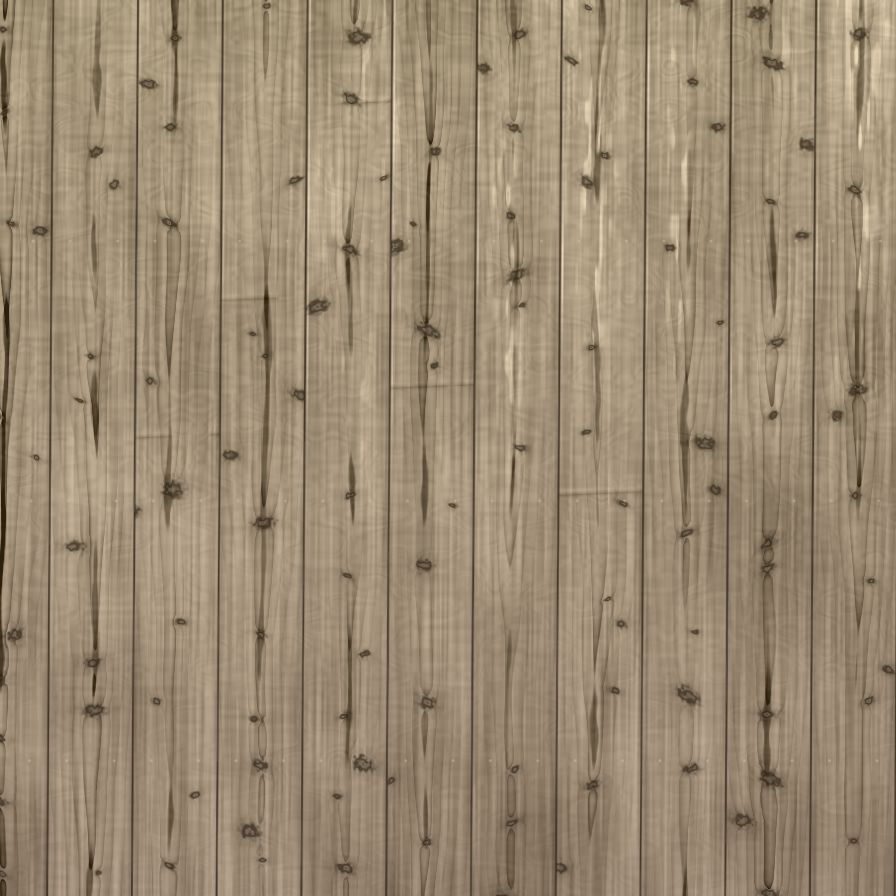
Write a Shadertoy shader that draws this texture.

```glsl
const float PITCH = 0.0946;        // board width
const float FIRST_SEAM = 0.056;    // x of the first seam at mid height
const float LEAN = 0.007;          // sideways drift of seams over the height
const float SEAM_WIDTH = 0.0008;   // half width of the gap
const float RINGS = 9.0;           // growth rings per board width
const float FLAME_RATE = 3.6;      // pointed arches per canvas height
const float KNOT_ROWS = 16.0;
const float KNOT_CHANCE = 0.68;
const float NAIL_SPACING = 0.29;
const float NAIL_OFFSET = 0.151;
const float BASE_TONE = 0.55;
const vec3 DARK_WOOD = vec3(0.38, 0.33, 0.25);
const vec3 PALE_WOOD = vec3(0.84, 0.78, 0.69);
const vec3 KNOT_COLOR = vec3(0.33, 0.29, 0.23);
const vec3 SEAM_COLOR = vec3(0.23, 0.18, 0.12);
const vec3 TOP_TINT = vec3(1.01, 1.0, 0.95);
const vec3 BOTTOM_TINT = vec3(1.0, 0.965, 0.97);

float hash(vec2 p) {
    vec3 q = fract(p.xyx * 0.1031);
    q += dot(q, q.yzx + 33.33);
    return fract((q.x + q.y) * q.z);
}

float noise(vec2 p) {
    vec2 i = floor(p), f = fract(p);
    f = f * f * (3.0 - 2.0 * f);
    return mix(mix(hash(i), hash(i + vec2(1, 0)), f.x),
               mix(hash(i + vec2(0, 1)), hash(i + vec2(1, 1)), f.x), f.y);
}

// Slow sideways wander of the heart of a board
float heartLine(float y, float seed) {
    return 0.42 + 0.14 * hash(vec2(seed, 3.0))
         + 0.025 * sin(y * 9.0 + seed * 2.1) + 0.012 * sin(y * 31.0 + seed * 4.7);
}

// Scattered knots: x = solid core, y = soft halo, z = inner rings
vec3 knots(float across, float y, float seed) {
    vec3 result = vec3(0.0);
    for (int j = -1; j <= 1; j++) {
        vec2 cell = vec2(seed, floor(y * KNOT_ROWS) + float(j));
        if (hash(cell + 11.0) > KNOT_CHANCE) continue;
        float cy = (cell.y + hash(cell + 23.0)) / KNOT_ROWS;
        float side = 2.0 * hash(cell + 37.0) - 1.0;
        float cx = heartLine(cy, seed) + 0.42 * side * abs(side);
        float size = mix(0.0045, 0.0125, pow(hash(cell + 51.0), 2.0));
        vec2 q = vec2((across - cx) * PITCH, y - cy);
        q.y -= q.x * 0.8 * (hash(cell + 67.0) - 0.5);
        float r = length(q / vec2(1.2, mix(0.6, 1.0, hash(cell + 71.0)))) / size;
        r += 0.6 * (noise(q * 300.0 + cell * 7.0) - 0.5);
        float core = 1.0 - smoothstep(0.6, 1.2, r);
        result.x = max(result.x, core);
        result.y = max(result.y, exp(-0.45 * r * r));
        result.z -= core * cos(r * 7.0 + 2.6);
    }
    return result;
}

void mainImage(out vec4 fragColor, in vec2 fragCoord) {
    vec2 uv = fragCoord / iResolution.xy;
    float pixel = 1.0 / iResolution.y;

    // Board layout
    float boardX = (uv.x - FIRST_SEAM - LEAN * (uv.y - 0.5)) / PITCH;
    float seed = floor(boardX) + 20.0;
    float across = fract(boardX);
    float leftBoard = step(seed, 19.5);
    float fromHeart = abs(across - heartLine(uv.y, seed));
    vec3 knot = knots(across, uv.y, seed);

    // Growth rings: long arches pointing down, with one crisp side
    float bend = 1.3 * noise(vec2(across * 2.5 + seed * 5.0, uv.y * 4.0))
               + 0.35 * noise(vec2(across * 9.0 + seed * 3.0, uv.y * 17.0));
    float phase = RINGS * sqrt(fromHeart * fromHeart + 0.0004)
                - FLAME_RATE * uv.y + bend + 0.5 * knot.y + seed * 0.37;
    float saw = fract(phase);
    float ring = pow(saw, 4.0) * (1.0 - smoothstep(0.88, 1.0, saw));
    float ringDepth = mix(0.16, 1.0 + 0.7 * leftBoard, exp(-9.0 * fromHeart))
                    * (0.15 + 1.1 * noise(vec2(seed * 3.7, uv.y * 7.0)));

    // Fibres, saw ripples and weather stains
    float fibre = noise(vec2(boardX * 34.0, uv.y * 10.0 + seed))
                + 0.7 * noise(vec2(boardX * 15.0, uv.y * 5.0)) - 0.85;
    float ripple = noise(vec2(uv.x * 110.0 + 9.0 * noise(uv * 40.0), uv.y * 190.0)) - 0.5;
    float stain = noise(uv * vec2(8.0, 5.0)) + 0.6 * noise(uv * vec2(25.0, 13.0)) - 0.8;
    float tone = BASE_TONE + 0.12 * (hash(vec2(seed, 8.0)) - 0.5);
    tone += 0.18 * (uv.y - 0.45) + 0.25 * fibre + 0.23 * stain;
    tone += ripple * mix(0.08, 0.18, uv.y) - ring * ringDepth;

    // Broken streaks of sheen beside the heart, mostly on the upper boards
    float wet = smoothstep(0.3, 0.8, uv.y) * smoothstep(0.05, 0.45, uv.x);
    float patches = smoothstep(0.35, 0.8, noise(vec2(boardX * 3.0, uv.y * 4.0 + 7.0)));
    float glint = smoothstep(0.55, 0.85, noise(vec2(boardX * 20.0 + bend, uv.y * 32.0)));
    tone += wet * patches * (0.06 + 0.65 * glint * exp(-4.0 * fromHeart));

    // Ragged dark splits along the heart
    float split = max(noise(vec2(seed * 7.0, uv.y * 11.0)) - 0.5, 0.0);
    float ragged = noise(vec2(boardX * 25.0, uv.y * 45.0));
    float splitWidth = split * (0.03 + 0.13 * ragged);
    float splitMask = 1.0 - smoothstep(splitWidth * 0.5, splitWidth + 0.015, fromHeart);
    tone -= splitMask * smoothstep(0.0, 0.25, split) * (0.5 + 0.35 * leftBoard);

    // Faint cross joint on some boards
    float jointDist = uv.y - 0.4 - 0.5 * hash(vec2(seed, 41.0)) - 0.004 * across;
    float joint = step(hash(vec2(seed, 43.0)), 0.5) * smoothstep(0.4, 0.6, noise(vec2(boardX * 4.0, 2.0)));
    tone += joint * (0.12 * exp(-abs(jointDist - 0.005) * 250.0) - 0.28 * exp(-abs(jointDist) * 500.0));

    // Colour, knots and tint
    vec3 color = mix(DARK_WOOD, PALE_WOOD, clamp(tone - 0.2 * knot.y, -0.45, 1.15));
    color = mix(color, KNOT_COLOR + 0.11 * knot.z, 0.75 * knot.x);
    color *= mix(BOTTOM_TINT, TOP_TINT, uv.y);

    // Nail heads in level rows, two to a board
    float nailY = (fract((uv.y - NAIL_OFFSET) / NAIL_SPACING + 0.5) - 0.5) * NAIL_SPACING;
    float nailX = (abs(across - 0.5) - 0.28) * PITCH;
    float nail = 1.0 - smoothstep(0.0008, 0.0012 + pixel, length(vec2(nailX, nailY)));
    color = mix(color, PALE_WOOD, 0.4 * nail);

    // Gaps of uneven depth with a lit right-hand edge
    float seamX = (across - step(0.5, across)) * PITCH;
    float lip = exp(-pow((seamX - 0.0028) / 0.0011, 2.0));
    color += lip * mix(0.04, 0.28, wet) * noise(vec2(floor(boardX + 0.5), uv.y * 14.0));
    color *= 1.0 - 0.15 * exp(-abs(seamX) / 0.003);
    float gap = 1.0 - smoothstep(SEAM_WIDTH - pixel * 0.5, SEAM_WIDTH + pixel, abs(seamX));
    color = mix(color, SEAM_COLOR, gap * (0.6 + 0.3 * noise(vec2(seed, uv.y * 20.0))));
    fragColor = vec4(clamp(color, 0.0, 1.0), 1.0);
}
```
